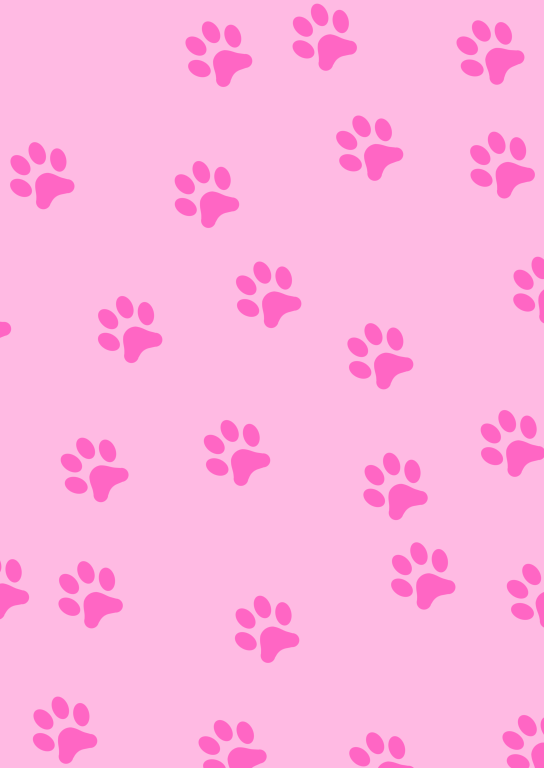
Reproduce this pattern procedurally as a Shadertoy shader.

```glsl
float hash(vec2 p) {
    return fract(sin(dot(p, vec2(127.1, 311.7))) * 43758.5);
}

mat2 rotation(float angle) {
    float c = cos(angle), s = sin(angle);
    return mat2(c, s, -s, c);
}

float ellipse(vec2 p, vec2 radii) {
    float scaled = length(p / radii);
    float slope = length(p / (radii * radii));
    return scaled * (scaled - 1.0) / max(slope, 1e-3);
}

// Capsule whose radius changes from one end to the other
float taperedCapsule(vec2 p, vec2 a, vec2 b, float radiusA, float radiusB) {
    vec2 axis = b - a;
    float h = clamp(dot(p - a, axis) / dot(axis, axis), 0.0, 1.0);
    return length(p - a - h * axis) - mix(radiusA, radiusB, h);
}

float smoothUnion(float a, float b, float k) {
    float h = max(k - abs(a - b), 0.0) / k;
    return min(a, b) - 0.25 * k * h * h;
}

// Paw print of roughly unit radius, toes towards the upper left
float paw(vec2 p) {
    // Pad: two lobes sharing one rounded heel
    vec2 heel = vec2(0.20, -0.28);
    float d = smoothUnion(
        taperedCapsule(p, heel, vec2(0.79, -0.24), 0.35, 0.21),
        taperedCapsule(p, heel, vec2(0.11, -0.78), 0.35, 0.22), 0.15);

    // Toes: centre and tilt
    vec3 toes[4] = vec3[4](
        vec3(-0.60, -0.42, -0.44), vec3(-0.68, 0.26, -0.70),
        vec3(-0.21, 0.66, -1.05), vec3(0.44, 0.52, -1.27));
    for (int i = 0; i < 4; i++) {
        vec2 q = rotation(-toes[i].z) * (p - toes[i].xy);
        d = min(d, ellipse(q, vec2(0.355, 0.24)));
    }
    return d;
}

void mainImage(out vec4 fragColor, in vec2 fragCoord) {
    float cellSize = 0.26, pawSize = 0.061;

    // Jittered cells, each row slid sideways by its own amount
    vec2 grid = fragCoord / iResolution.x / cellSize + vec2(3.0, 7.35);
    grid.x += hash(vec2(floor(grid.y), 4.7));
    vec2 cell = floor(grid);
    vec2 jitter = vec2(hash(cell), hash(cell + 17.3)) - 0.5;
    vec2 p = (fract(grid) - 0.5 - 0.48 * jitter) * cellSize / pawSize;

    // Slight turn per print, a few cells left empty
    float turn = 0.26 * (hash(cell + 41.9) - 0.5);
    float present = step(0.1, hash(cell + 73.1));

    float pixel = 1.0 / (iResolution.x * pawSize);
    float ink = present * (1.0 - smoothstep(-0.7 * pixel, 0.7 * pixel, paw(rotation(turn) * p)));

    vec3 palePink = vec3(1.0, 0.73, 0.89);
    vec3 hotPink = vec3(1.0, 0.40, 0.77);
    fragColor = vec4(mix(palePink, hotPink, ink), 1.0);
}
```
